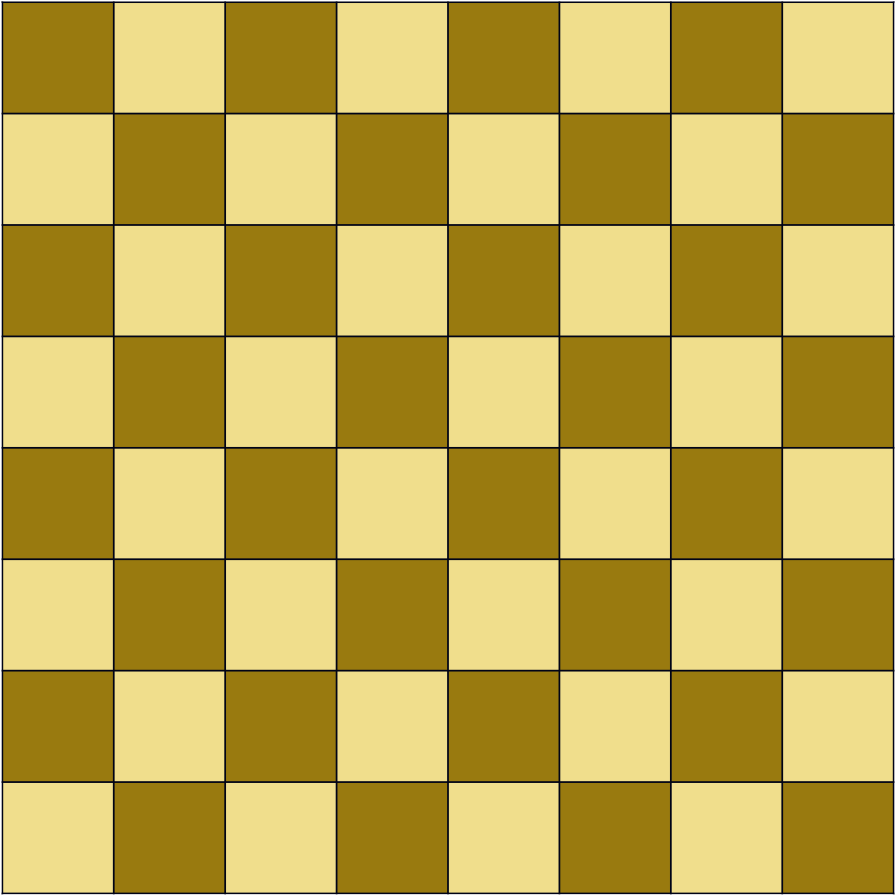
Reproduce this pattern procedurally as a Shadertoy shader.

```glsl
const float CELLS = 8.0;            // squares across and down
const float CELL_SIZE = 0.12435;    // in canvas units
const float LINE_WIDTH = 0.00195;
const vec2 BOARD_CENTER = vec2(0.5, 0.5002);
const vec3 CREAM = vec3(0.94, 0.87, 0.55);
const vec3 BROWN = vec3(0.60, 0.48, 0.06);
const vec3 LINE_COLOR = vec3(0.0, 0.01, 0.085);
const vec3 MARGIN_COLOR = vec3(1.0);

// Share of a pixel, per axis, lying within halfWidth of the zero of dist
vec2 bandCoverage(vec2 dist, float halfWidth, float pixel) {
    vec2 upper = clamp(dist + 0.5 * pixel, -halfWidth, halfWidth);
    vec2 lower = clamp(dist - 0.5 * pixel, -halfWidth, halfWidth);
    return (upper - lower) / pixel;
}

void mainImage(out vec4 fragColor, in vec2 fragCoord) {
    float pixel = 1.0 / min(iResolution.x, iResolution.y);
    vec2 fromCenter = (fragCoord - 0.5 * iResolution.xy) * pixel + 0.5 - BOARD_CENTER;
    float boardHalf = 0.5 * CELLS * CELL_SIZE;

    // Signed distance to the nearest grid line on each axis
    vec2 grid = (fromCenter + boardHalf) / CELL_SIZE;
    vec2 lineIndex = clamp(floor(grid + 0.5), 0.0, CELLS);
    vec2 lineDist = (grid - lineIndex) * CELL_SIZE;

    // Alternating squares with smooth transitions
    vec2 parity = 1.0 - 2.0 * mod(lineIndex, 2.0);
    vec2 side = clamp(2.0 * lineDist / pixel, -1.0, 1.0) * parity;
    vec3 squares = mix(BROWN, CREAM, 0.5 + 0.5 * side.x * side.y);

    // Board over the margin
    vec2 inside = bandCoverage(fromCenter, boardHalf, pixel);
    vec3 color = mix(MARGIN_COLOR, squares, inside.x * inside.y);

    // Grid lines, ending at the outer frame
    vec2 ink = bandCoverage(lineDist, 0.5 * LINE_WIDTH, pixel);
    vec2 extent = bandCoverage(fromCenter, boardHalf + 0.5 * LINE_WIDTH, pixel);
    float lines = 1.0 - (1.0 - ink.x) * (1.0 - ink.y);
    color = mix(color, LINE_COLOR, lines * min(extent.x, extent.y));

    fragColor = vec4(color, 1.0);
}
```
